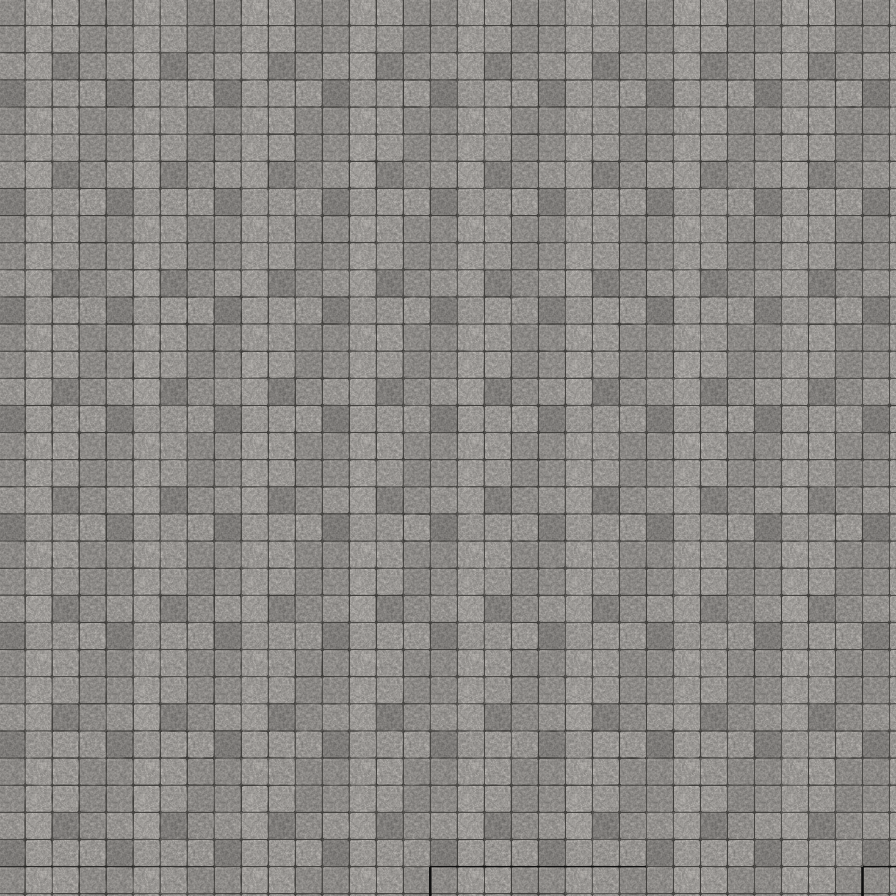
Give the GLSL for this texture, as a three.js fragment shader.

```glsl
// Grey stone paving: about 33 by 33 square slabs split by thin dark joints.
// Slab tones follow a 4 by 4 layout; gradient noise adds grain and pale veins,
// and rounded slab corners open the joints slightly where they cross.
varying vec2 vUv;

const vec2 SLABS = vec2(33.17, 33.03);    // slabs across and down
const vec2 SHIFT = vec2(0.07, 0.054);     // part of a slab cut off at left and top
const float LAYOUT = 4.0;                 // slabs in one tone layout
const float PANEL = 16.0;                 // slabs in one panel of wear
const vec3 STONE_TINT = vec3(1.0, 0.983, 0.962);
const vec3 JOINT_COLOR = vec3(0.21, 0.205, 0.195);
const vec3 SEAM_COLOR = vec3(0.06);

float hash(vec2 p) {
  return fract(sin(dot(p, vec2(127.1, 311.7))) * 43758.55);
}

vec2 gradient(vec2 p) {
  float angle = 6.28319 * hash(p);
  return vec2(cos(angle), sin(angle));
}

float gradientNoise(vec2 p) {
  vec2 i = floor(p);
  vec2 f = p - i;
  vec2 u = f * f * f * (f * (f * 6.0 - 15.0) + 10.0);
  vec2 e = vec2(1.0, 0.0);
  float low = mix(dot(gradient(i), f), dot(gradient(i + e), f - e), u.x);
  float high = mix(dot(gradient(i + e.yx), f - e.yx),
                   dot(gradient(i + 1.0), f - 1.0), u.x);
  return mix(low, high, u.y);
}

float roundedBox(vec2 p, float halfSize, float radius) {
  vec2 q = abs(p) - halfSize + radius;
  return length(max(q, 0.0)) + min(max(q.x, q.y), 0.0) - radius;
}

float pick(vec4 values, float index) {
  return dot(values, 1.0 - step(0.5, abs(vec4(0.0, 1.0, 2.0, 3.0) - index)));
}

// Base brightness of a slab from its place in the layout
float slabTone(vec2 cell) {
  vec4 tones = vec4(0.548, 0.617, 0.606, 0.548);
  if (cell.y > 0.5) tones = vec4(0.556, 0.614, 0.602, 0.545);
  if (cell.y > 1.5) tones = vec4(0.588, 0.622, 0.502, 0.559);
  if (cell.y > 2.5) tones = vec4(0.495, 0.600, 0.597, 0.596);
  return pick(tones, cell.x);
}

// Fine grain with thin, warped pale veins; p is in slab units
float stoneSurface(vec2 p, float veinAmount) {
  float grain = 0.10 * gradientNoise(p * 8.0) + 0.08 * gradientNoise(p * 17.0 + 5.3);
  vec2 warp = vec2(gradientNoise(p * 3.0), gradientNoise(p * 3.0 + 19.7));
  float ridge = abs(gradientNoise(p * 4.3 + warp * 1.4));
  float vein = 1.0 - smoothstep(0.02, 0.13, ridge);
  return grain + veinAmount * (vein - 0.35);
}

// Smooth bar of a given half width around zero
float bar(float distance, float halfWidth, float pixel) {
  return 1.0 - smoothstep(halfWidth - 0.5 * pixel, halfWidth + 0.5 * pixel, abs(distance));
}

// Open black seam along the start of the last panels
float panelSeam(vec2 grid, vec2 pixel) {
  float column = mod(grid.x + 0.5 * PANEL, PANEL) - 0.5 * PANEL;
  float lastRow = 2.0 * PANEL;
  float across = bar(grid.y - lastRow, 0.028, pixel.y)
               * step(mod(grid.x, PANEL), 0.5 * PANEL)
               * mix(0.5, 1.0, step(PANEL - 0.1, grid.x));
  float down = bar(column, 0.045, pixel.x)
             * step(lastRow, grid.y) * step(0.5 * PANEL, grid.x);
  return max(across, down);
}

void main() {
  // Slab grid, counted from the top left
  vec2 grid = vec2(vUv.x, 1.0 - vUv.y) * SLABS + SHIFT;
  vec2 pixel = fwidth(grid);
  vec2 slab = floor(grid);
  vec2 local = grid - slab;
  vec2 cell = mod(slab, LAYOUT);
  float wear = hash(mod(slab, PANEL) + 3.7);

  // Stone: light slabs carry stronger veins
  float tone = slabTone(cell);
  float veinAmount = mix(0.025, 0.055, smoothstep(0.54, 0.62, tone));
  vec2 surfacePoint = local + cell * 7.31 + 2.0;
  tone += stoneSurface(surfacePoint, veinAmount) + 0.016 * (wear - 0.5);

  // Joint with a slightly uneven edge, and a faint worn rim inside it
  float gap = 0.023 + 0.014 * gradientNoise(grid * 2.7);
  float edge = roundedBox(local - 0.5, 0.5 - gap, 0.07);
  float blur = 0.5 * max(pixel.x, pixel.y);
  float joint = smoothstep(-blur, blur, edge);
  float rim = 1.0 - smoothstep(0.04, 0.13, -edge);
  tone += 0.022 * rim * (1.0 - local.y);

  vec3 color = mix(tone * STONE_TINT, JOINT_COLOR, joint * mix(0.62, 0.92, wear));
  color = mix(color, SEAM_COLOR, panelSeam(grid, pixel));
  gl_FragColor = vec4(color, 1.0);
}
```
